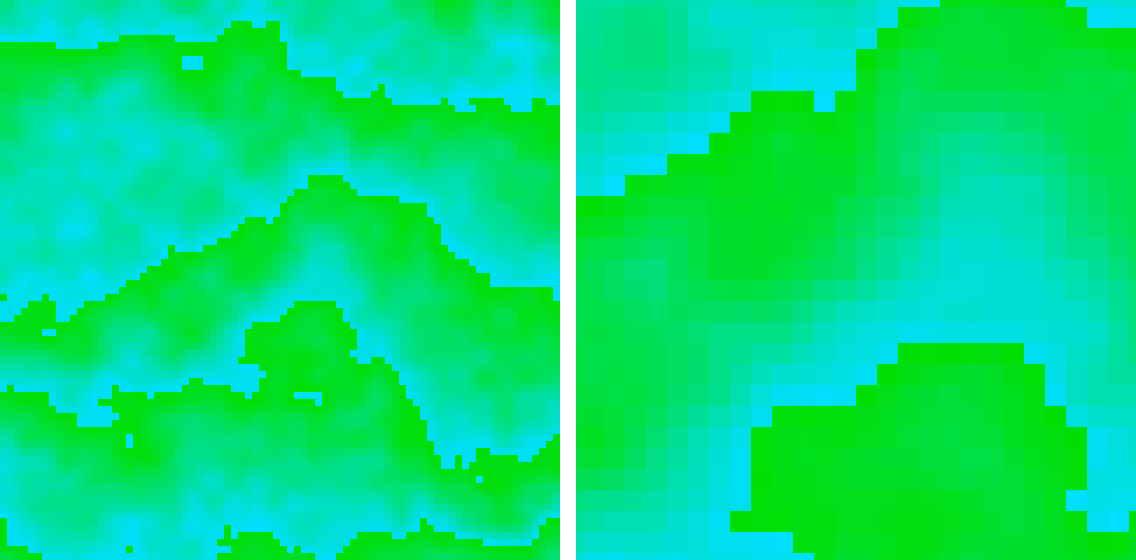
Left, the full canvas; right, a detail of the centre.
This texture is drawn by a Shadertoy shader. Its source:

```glsl
// Stacked, blocky bands that fade from green to cyan and snap back to green.
// A downward ramp is bent by fractal value noise, wrapped with fract, and
// sampled once per cell of a coarse square grid.

#define CELLS 80.0        // grid cells along the canvas height
#define BANDS 3.75        // colour cycles from top to bottom
#define PHASE 0.15        // shift of the colour cycle
#define BASE_FREQ 3.0     // lattice cells of the widest noise
#define LACUNARITY 3.0    // frequency step between octaves
#define GAIN 0.48         // amplitude step between octaves
#define WARP 1.25         // bend of the bands, in cycles
#define PATCH_AMOUNT 0.06 // strength of the flat small patches
#define GRAIN 0.035       // strength of the per-cell grain
#define GREEN_BIAS 1.12   // above 1 widens the green part
#define GREEN vec3(0.0, 0.875, 0.01)
#define CYAN vec3(0.0, 0.875, 1.0)

// Integer hash of a lattice point, 0 to 1
float hash(vec2 p, uint seed) {
    uvec2 q = uvec2(ivec2(floor(p)) + 4096);
    uint h = q.x * 1597334677u ^ q.y * 3812015801u ^ (seed + 1u) * 2654435769u;
    h = (h ^ (h >> 16)) * 2246822519u;
    h = (h ^ (h >> 13)) * 3266489917u;
    h ^= h >> 16;
    return float(h >> 8) / 16777216.0;
}

float valueNoise(vec2 p, uint seed) {
    vec2 i = floor(p), f = fract(p);
    f = f * f * (3.0 - 2.0 * f);
    vec2 e = vec2(1.0, 0.0);
    float low = mix(hash(i, seed), hash(i + e, seed), f.x);
    float high = mix(hash(i + e.yx, seed), hash(i + e.xx, seed), f.x);
    return mix(low, high, f.y);
}

// Wide swells, medium cliffs and fine teeth along the band edges
float fractalNoise(vec2 p) {
    float sum = 0.0, amplitude = 1.0;
    for (uint octave = 0u; octave < 3u; octave++) {
        sum += amplitude * (valueNoise(p, octave + 20u) - 0.5);
        p *= LACUNARITY;
        amplitude *= GAIN;
    }
    return sum;
}

// Colour of one grid cell
vec3 cellColor(vec2 cell) {
    vec2 uv = (cell + 0.5) / CELLS;
    vec2 p = uv * BASE_FREQ + vec2(0.3, 0.47);
    float level = PHASE - uv.y * BANDS + WARP * fractalNoise(p);
    level += PATCH_AMOUNT * (hash(p * LACUNARITY * LACUNARITY, 7u) - 0.5);
    level += GRAIN * (hash(cell, 11u) - 0.5);
    return mix(GREEN, CYAN, pow(fract(level), GREEN_BIAS));
}

void mainImage(out vec4 fragColor, in vec2 fragCoord) {
    float pixel = CELLS / iResolution.y;
    vec2 grid = fragCoord * pixel - 0.5;
    vec2 cell = floor(grid);

    // Blend neighbouring cells over one pixel at their shared edge
    vec2 blend = clamp((fract(grid) - 0.5) / pixel + 0.5, 0.0, 1.0);
    vec2 e = vec2(1.0, 0.0);
    vec3 low = mix(cellColor(cell), cellColor(cell + e), blend.x);
    vec3 high = mix(cellColor(cell + e.yx), cellColor(cell + e.xx), blend.x);
    fragColor = vec4(mix(low, high, blend.y), 1.0);
}
```
